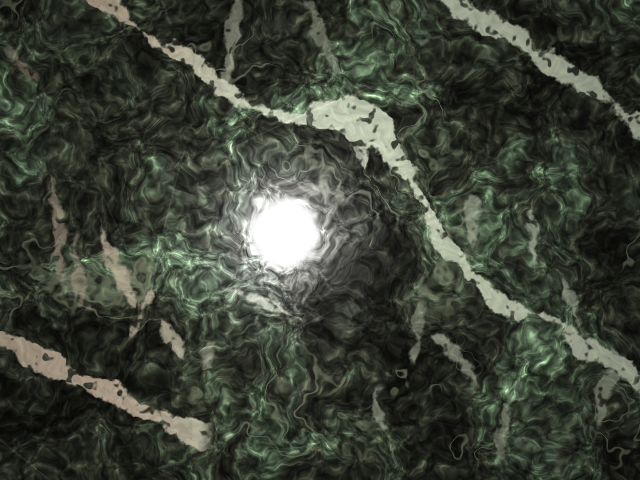
A WebGL 2 fragment shader for this texture:

```glsl
#version 300 es
precision highp float;

uniform vec2 u_resolution;
out vec4 fragColor;

vec2 hash2(vec2 c) {
  vec3 q = fract(c.xyx * vec3(0.1031, 0.1030, 0.0973));
  q += dot(q, q.yzx + 33.33);
  return fract((q.xx + q.yz) * q.zy);
}

float corner(vec2 cell, vec2 offset) {
  float angle = 6.2832 * hash2(cell).x;
  return dot(vec2(cos(angle), sin(angle)), offset);
}

float gradientNoise(vec2 p) {
  vec2 i = floor(p), f = p - i;
  vec2 u = f * f * f * (f * (f * 6.0 - 15.0) + 10.0);
  vec2 e = vec2(1, 0);
  return mix(mix(corner(i, f), corner(i + e, f - e), u.x),
             mix(corner(i + e.yx, f - e.yx), corner(i + 1.0, f - 1.0), u.x), u.y);
}

float fbm(vec2 p, int octaves) {
  float sum = 0.0, amplitude = 1.0;
  for (int i = 0; i < octaves; i++) {
    sum += amplitude * gradientNoise(p + 40.0);
    p = mat2(1.6, 1.2, -1.2, 1.6) * p + 7.3;
    amplitude *= 0.6;
  }
  return sum;
}

float bell(float x, float center, float width) {
  float t = (x - center) / width;
  return exp(-t * t);
}

// Height of a diagonal vein; the middle one bulges and dips
float veinPath(int i, float x) {
  float y = vec3(0.285, 1.155, 1.668)[i] - vec3(0.45, 0.717, 0.7)[i] * x;
  if (i == 1) y += 0.14 * bell(x, 0.78, 0.14) - 0.06 * bell(x, 1.02, 0.08);
  return y;
}

float broadVeins(vec2 p, float rough) {
  float cover = 0.0;
  for (int i = 0; i < 3; i++) {
    float y = veinPath(i, p.x);
    float slope = (veinPath(i, p.x + 0.01) - y) / 0.01;
    float d = abs(p.y - y) / length(vec2(1, slope));
    float halfWidth = 0.017 + 0.03 * gradientNoise(p * 7.0 + float(i) * 5.0);
    if (i == 1) halfWidth += 0.033 * bell(p.x, 0.75, 0.06) - 0.012 * bell(p.x, 0.6, 0.05);
    float fade = i == 0 ? smoothstep(0.45, 0.41, p.x) : 1.0;
    cover = max(cover, fade * smoothstep(0.004, -0.004, d - halfWidth + 0.014 * rough));
  }
  return cover;
}

// Short, steep, tapering streaks
float strayVeins(vec2 p, float rough) {
  float cover = 0.0;
  for (int i = 0; i < 20; i++) {
    float k = float(i);
    vec2 r = hash2(vec2(k, 3.7)), s = hash2(vec2(k, 18.2));
    vec2 center = vec2(1.333 * fract(k * 0.618 + 0.09), r.x);
    float angle = -1.2 + 1.5 * (r.y - 0.5);
    vec2 along = vec2(cos(angle), sin(angle)), q = p - center;
    float t = abs(dot(q, along)) / mix(0.04, 0.12, s.x);
    float d = abs(dot(q, vec2(-along.y, along.x)));
    float halfWidth = 0.011 * (1.0 - t * t);
    float streak = smoothstep(0.005, -0.004, d - halfWidth + 0.012 * rough);
    cover = max(cover, streak * smoothstep(1.1, 0.8, t) * mix(0.3, 0.85, s.y));
  }
  return cover;
}

float scratches(vec2 p) {
  float sum = 0.0, px = 1.0 / u_resolution.y;
  for (int i = 0; i < 18; i++) {
    vec2 r = hash2(vec2(i, 51)), s = hash2(vec2(i, 77));
    float angle = 3.1416 * r.x;
    vec2 normal = vec2(cos(angle), sin(angle));
    vec2 q = p - vec2(1.333, 1.0) * s;
    float t = dot(q, vec2(-normal.y, normal.x));
    float d = abs(dot(q, normal) + 0.15 * t * t);
    sum += smoothstep(0.0007 + px, 0.0, d) * smoothstep(0.3, 0.1, abs(t)) * r.y;
  }
  return sum;
}

void main() {
  vec2 p = gl_FragCoord.xy / u_resolution.y;
  vec2 warp = vec2(fbm(p * 5.0, 4), fbm(p * 5.0 + 19.0, 4));
  vec2 bent = p + 0.025 * warp;
  float rough = fbm(p * 22.0, 4);
  float grain = fbm(p * 48.0 + 3.0 * warp, 3);
  float patches = fbm(p * 3.2 + 0.7 * warp + 11.0, 4);

  // Mottled serpentine ground
  float tone = 0.165 * exp(1.3 * patches + 1.1 * grain + 0.45 * rough);
  vec3 tint = mix(vec3(0.97, 1.04, 0.82), vec3(0.9, 1.1, 0.85), smoothstep(-0.1, 0.4, patches));
  vec3 color = tone * tint;

  // Pale filaments along noise creases
  float crease = abs(gradientNoise(p * vec2(6.0, 4.0) + 1.2 * warp));
  float filament = smoothstep(0.07, 0.0, crease + 0.04 * rough)
                 * smoothstep(0.0, 0.4, fbm(p * 4.0 + 31.0, 2));
  color = mix(color, vec3(0.46, 0.49, 0.39), 0.65 * filament);

  // Calcite veins with dark flecks
  float vein = max(broadVeins(bent, rough), strayVeins(bent, rough));
  vein *= 1.0 - 0.8 * smoothstep(0.22, 0.5, fbm(p * 38.0 + 5.0, 2));
  vec3 calcite = mix(vec3(0.68, 0.62, 0.54), vec3(0.69, 0.72, 0.63), smoothstep(0.2, 0.6, p.x));
  color = mix(color, calcite * (1.0 + 0.13 * grain), vein);

  // Lamp falloff and its rough, glittering reflection
  vec2 toLamp = p - vec2(0.594, 0.514);
  float d = length(toLamp);
  color *= mix(0.6, 1.12, exp(-1.8 * d * d));
  float sheen = exp(-d * d / 0.025);
  color = mix(color, vec3(dot(color, vec3(0.33))) * vec3(0.98, 0.97, 1.0), 0.75 * sheen);
  float edge = d + 0.008 * rough;
  float glare = 0.7 * exp(-max(edge - 0.06, 0.0) / 0.05) + 0.08 * exp(-d / 0.2);
  color += glare * max(0.0, 0.95 + 0.7 * grain) * vec3(1.0, 0.99, 0.98);
  color += scratches(p) * (0.07 + 0.15 * sheen);
  color = mix(color, vec3(1), smoothstep(0.085, 0.06, edge));

  fragColor = vec4(clamp(color, 0.0, 1.0), 1);
}
```
